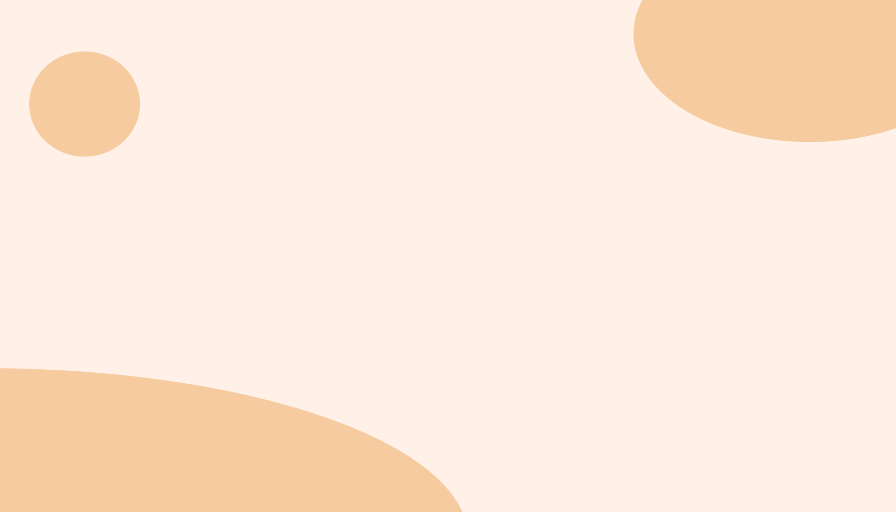
A Shadertoy shader for this background:

```glsl
// Flat cream background with three peach ellipses: a small disc at the upper
// left, a blob cut by the upper right corner and a wide hill at the lower left.
// Each ellipse is an approximate distance field with an antialiased edge.

#define CREAM vec3(1.0, 0.945, 0.906)
#define PEACH vec3(0.965, 0.796, 0.627)
// Ellipses as center.xy, radii.xy in fractions of the canvas
#define DISC vec4(0.0944, 0.7968, 0.0618, 0.1027)
#define BLOB vec4(0.9036, 0.9338, 0.1966, 0.2112)
#define HILL vec4(-0.0156, -0.0502, 0.5378, 0.3311)
// Edge width in pixels
#define EDGE_SOFTNESS 1.0

// Approximate signed distance to an ellipse, in canvas heights
float ellipseDistance(vec2 point, vec4 ellipse, float aspect) {
    vec2 stretch = vec2(aspect, 1.0);
    vec2 offset = (point - ellipse.xy) * stretch;
    vec2 radii = ellipse.zw * stretch;
    float level = length(offset / radii);
    float slope = length(offset / (radii * radii));
    return level * (level - 1.0) / max(slope, 1e-4);
}

void mainImage(out vec4 fragColor, in vec2 fragCoord) {
    vec2 point = fragCoord / iResolution.xy;
    float aspect = iResolution.x / iResolution.y;

    // Union of the three shapes
    float dist = ellipseDistance(point, DISC, aspect);
    dist = min(dist, ellipseDistance(point, BLOB, aspect));
    dist = min(dist, ellipseDistance(point, HILL, aspect));

    // Smooth edge and flat fill
    float halfEdge = 0.5 * EDGE_SOFTNESS / iResolution.y;
    float coverage = 1.0 - smoothstep(-halfEdge, halfEdge, dist);
    fragColor = vec4(mix(CREAM, PEACH, coverage), 1.0);
}
```
